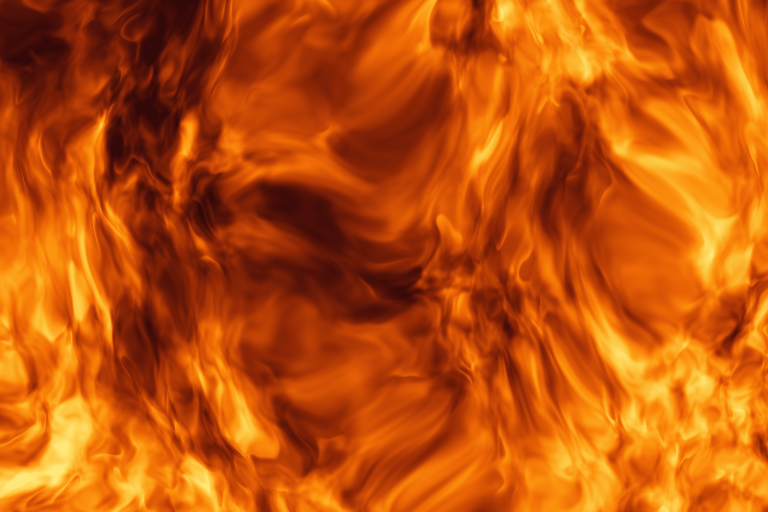
This texture is drawn by a WebGL 2 fragment shader. Its source:

```glsl
#version 300 es
precision highp float;

uniform vec2 u_resolution;
out vec4 fragColor;

vec2 gradientAt(vec2 cell) {
    vec3 h = fract(cell.xyx * vec3(0.1031, 0.1030, 0.0973));
    h += dot(h, h.yzx + 33.33);
    float angle = 6.2832 * fract((h.x + h.y) * h.z);
    return vec2(cos(angle), sin(angle));
}

// Gradient noise scaled to roughly unit deviation
float noise(vec2 p) {
    vec2 i = floor(p), f = p - i;
    vec2 w = f * f * f * (f * (f * 6.0 - 15.0) + 10.0);
    vec2 e = vec2(0.0, 1.0);
    float low = mix(dot(gradientAt(i), f), dot(gradientAt(i + e.yx), f - e.yx), w.x);
    float high = mix(dot(gradientAt(i + e), f - e), dot(gradientAt(i + 1.0), f - 1.0), w.x);
    return 4.6 * mix(low, high, w.y);
}

float fbm(vec2 p, int octaves) {
    float sum = 0.0, amplitude = 1.0;
    for (int i = 0; i < octaves; i++) {
        sum += amplitude * noise(p);
        p = mat2(0.92, 0.39, -0.39, 0.92) * p * 1.93 + 11.7;
        amplitude *= 0.55;
    }
    return sum;
}

float glow(vec2 p, vec2 center, float radius) {
    vec2 d = (p - center) / radius;
    return exp(-dot(d, d));
}

// Broad hot and cool regions
float regions(vec2 p) {
    float hot = 1.4 * glow(p, vec2(0.0, 0.4), 0.25)
              + 1.0 * glow(p, vec2(1.22, 0.13), 0.26)
              + 1.1 * glow(p, vec2(1.48, 0.68), 0.24)
              + 0.9 * glow(p, vec2(0.95, 0.85), 0.28)
              + 0.65 * exp(-18.0 * p.y * p.y);
    float cool = 2.2 * glow(p, vec2(0.2, 1.0), 0.32)
               + 1.4 * glow(p, vec2(0.75, 0.43), 0.27)
               + 0.8 * glow(p, vec2(1.3, 0.42), 0.14)
               + 0.7 * glow(p, vec2(0.35, 0.38), 0.15);
    return hot - cool;
}

// Sparse tongues: a bright rim on one side, fading gradually inward
float tongues(vec2 p) {
    float sum = 0.0, scale = 3.8, strength = 1.2;
    for (int i = 0; i < 3; i++) {
        vec2 q = p * scale * vec2(1.0, 0.6) + float(i) * 19.3;
        float s = fract(0.5 * noise(q + 4.1) + 0.16 * noise(q * 2.9));
        float rim = smoothstep(0.0, 0.2, s) * (1.0 - smoothstep(0.1, 0.75, s));
        float mask = smoothstep(0.2, 1.7, noise(q * 1.4 + 52.4));
        sum += strength * rim * mask;
        scale *= 1.7;
        strength *= 0.85;
    }
    return sum;
}

// Dark ember red through orange to pale yellow
vec3 fireColor(float heat) {
    vec3 c = vec3(0.20, 0.03, 0.03);
    c = mix(c, vec3(0.33, 0.07, 0.03), clamp((heat + 2.6) / 0.85, 0.0, 1.0));
    c = mix(c, vec3(0.56, 0.15, 0.02), clamp((heat + 1.75) / 0.9, 0.0, 1.0));
    c = mix(c, vec3(0.76, 0.26, 0.02), clamp((heat + 0.85) / 0.7, 0.0, 1.0));
    c = mix(c, vec3(0.93, 0.40, 0.02), clamp((heat + 0.15) / 0.65, 0.0, 1.0));
    c = mix(c, vec3(0.99, 0.57, 0.05), clamp((heat - 0.5) / 0.63, 0.0, 1.0));
    c = mix(c, vec3(0.99, 0.76, 0.23), clamp((heat - 1.13) / 0.75, 0.0, 1.0));
    return mix(c, vec3(1.0, 0.91, 0.48), clamp((heat - 1.88) / 1.1, 0.0, 1.0));
}

void main() {
    vec2 p = gl_FragCoord.xy / u_resolution.y;

    // Slow sway, then tighter turbulent curls
    vec2 swayPos = p * vec2(2.4, 1.7);
    vec2 q = p + 0.05 * vec2(noise(swayPos + 3.4), noise(swayPos + 17.9));
    vec2 curlPos = q * vec2(10.0, 7.5);
    q += 0.0085 * vec2(fbm(curlPos + 41.2, 2), fbm(curlPos + 67.5, 2));

    // Fine mottling everywhere, stronger in patches and near the base
    float focus = smoothstep(-1.0, 1.4, noise(p * 3.1 + 8.6) + 1.4 * (0.45 - p.y));
    float body = fbm(q * vec2(6.5, 4.2) + 23.1, 2);
    float mottle = fbm(q * vec2(19.0, 13.0) + 5.7, 3);

    float heat = regions(mix(p, q, 0.7)) + 0.44 * body
               + mix(0.2, 0.42, focus) * mottle
               + tongues(q) - 0.22;
    fragColor = vec4(fireColor(heat), 1.0);
}
```
